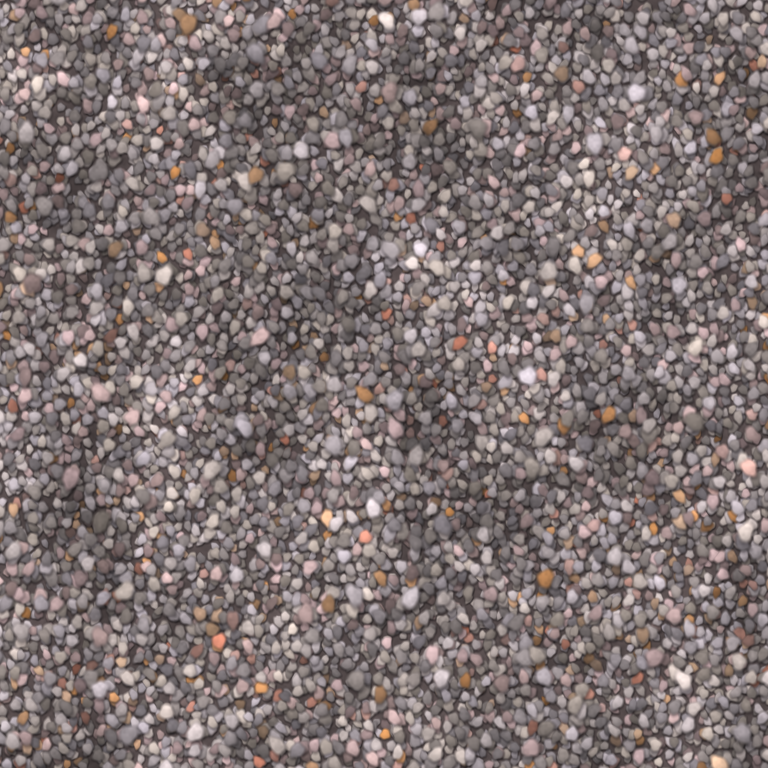
This texture is drawn by a WebGL 2 fragment shader. Its source:

```glsl
#version 300 es
precision highp float;

uniform vec2 u_resolution;
out vec4 fragColor;

const vec3 GAP_COLOR = vec3(0.33, 0.29, 0.29);
const vec3 WARM_TINT = vec3(1.08, 1.00, 0.95);
const vec3 COOL_TINT = vec3(1.03, 0.975, 1.02);
const vec3 PINK_TINT = vec3(1.14, 0.94, 0.94);
const vec3 AMBER_TINT = vec3(1.20, 0.86, 0.58);
const vec3 RUST_TINT = vec3(1.18, 0.78, 0.66);
const vec2 LIGHT_DIR = vec2(-0.35, 0.94);

// Integer hash giving three values in 0..1
vec3 hash3(ivec2 cell, int seed) {
    uvec3 v = uvec3(cell.x + 4096, cell.y + 4096, seed + 17);
    v = v * 1664525u + 1013904223u;
    v.x += v.y * v.z; v.y += v.z * v.x; v.z += v.x * v.y;
    v ^= v >> 16u;
    v.x += v.y * v.z; v.y += v.z * v.x; v.z += v.x * v.y;
    return vec3(v >> 8u) / 16777216.0;
}

float valueNoise(vec2 p, int seed) {
    ivec2 i = ivec2(floor(p));
    vec2 f = fract(p);
    f = f * f * (3.0 - 2.0 * f);
    float low = mix(hash3(i, seed).x, hash3(i + ivec2(1, 0), seed).x, f.x);
    float high = mix(hash3(i + ivec2(0, 1), seed).x, hash3(i + ivec2(1, 1), seed).x, f.x);
    return mix(low, high, f.y);
}

float fbm(vec2 p, int seed) {
    return 0.6 * valueNoise(p, seed) + 0.4 * valueNoise(p * 2.3 + 5.1, seed + 1);
}

// Distance to a lumpy ellipse, equal to 1 on its outline
float pebbleDistance(vec2 p, float radius, float aspect, float angle, float phase) {
    float c = cos(angle), s = sin(angle);
    vec2 q = vec2(c * p.x + s * p.y, c * p.y - s * p.x);
    q *= vec2(sqrt(aspect), inversesqrt(aspect)) / radius;
    float turn = atan(q.y, q.x + 1e-5);
    return length(q) * (1.0 + 0.08 * cos(3.0 * turn + phase) + 0.04 * cos(5.0 * turn - phase));
}

// Mineral colour: mostly greys, with clustered amber and rust grains
vec3 pebbleColor(vec3 rnd, float pick, float cluster) {
    vec3 tint = mix(WARM_TINT, COOL_TINT, rnd.y);
    tint = mix(tint, PINK_TINT, 0.7 * step(0.84, rnd.z));
    float rare = mix(0.02, 0.17, smoothstep(0.45, 0.75, cluster));
    vec3 vivid = mix(AMBER_TINT, RUST_TINT, step(0.62, rnd.y));
    tint = mix(tint, vivid, step(pick, rare) * mix(0.4, 1.15, rnd.z * rnd.z));
    return tint * (0.44 + 0.36 * rnd.x);
}

// Paints one layer of scattered grains with contact shadows
vec3 paintLayer(vec3 base, vec2 uv, float cells, float density, float size, float gain, int seed) {
    vec2 p = uv * cells;
    ivec2 home = ivec2(floor(p));
    for (int j = -1; j <= 1; j++) {
        for (int i = -1; i <= 1; i++) {
            ivec2 cell = home + ivec2(i, j);
            vec3 place = hash3(cell, seed);
            if (place.z > density) continue;
            vec3 form = hash3(cell, seed + 1);
            vec3 mineral = hash3(cell, seed + 2);
            vec3 extra = hash3(cell, seed + 3);

            vec2 center = vec2(cell) + 0.1 + 0.8 * place.xy;
            vec2 offset = p - center;
            float radius = size * mix(0.80, 1.14, form.x);
            float aspect = mix(1.0, 1.6, form.y);
            float angle = (form.z - 0.5) * 1.7;
            float phase = extra.x * 6.2832;
            float d = pebbleDistance(offset, radius, aspect, angle, phase);
            float below = pebbleDistance(offset + LIGHT_DIR * radius * 0.2, radius, aspect, angle, phase);

            float shadow = 1.0 - smoothstep(0.65, 1.3, below);
            base = mix(base, base * vec3(0.65, 0.64, 0.65), shadow);

            // Rounded lighting with a darker rim
            float slope = dot(offset, LIGHT_DIR) / radius;
            float shade = 0.97 + 0.12 * slope - 0.13 * d * d;
            float cluster = fbm(center / cells * 7.0, 90);
            vec3 color = pebbleColor(mineral, extra.y, cluster) * shade * gain;
            base = mix(base, color, 1.0 - smoothstep(0.58, 1.14, d));
        }
    }
    return base;
}

void main() {
    vec2 uv = gl_FragCoord.xy / min(u_resolution.x, u_resolution.y);
    vec3 color = GAP_COLOR;

    // Small deep grains first, large bright ones last
    color = paintLayer(color, uv, 74.0, 1.0, 0.53, 0.92, 10);
    color = paintLayer(color, uv + 0.37, 61.0, 0.85, 0.51, 0.98, 20);
    color = paintLayer(color, uv + 0.71, 50.0, 0.42, 0.48, 1.04, 30);
    color = paintLayer(color, uv + 0.19, 35.0, 0.10, 0.44, 1.15, 40);

    // Surface mottling and broad tonal patches
    float mottle = fbm(uv * 110.0, 60);
    float patches = fbm(uv * 9.0, 70);
    color *= 1.0 + 0.22 * (mottle - 0.5) + 0.58 * (patches - 0.5);

    fragColor = vec4(clamp(color, 0.0, 1.0), 1.0);
}
```
